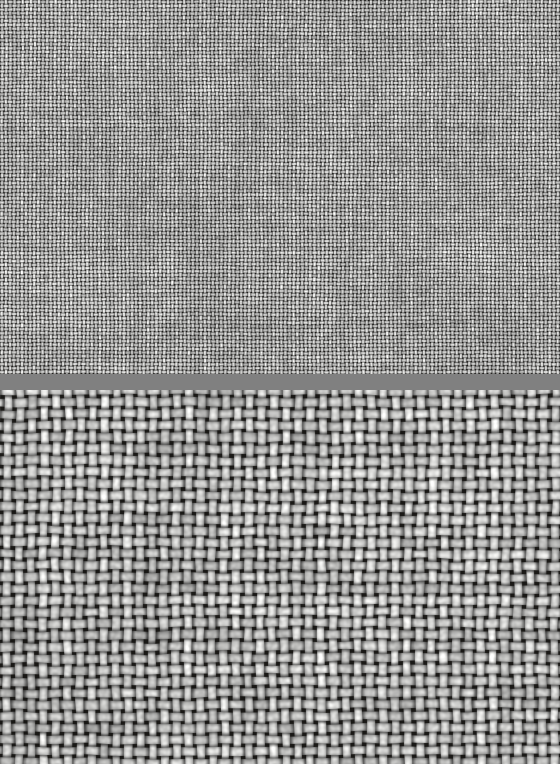
Top: the whole. Bottom: its middle third, enlarged.
This texture is drawn by a WebGL 1 fragment shader. Its source:

```glsl
precision highp float;
// Plain-woven grey cloth with rounded threads, small dark gaps and uneven yarn.

uniform vec2 u_resolution;

const vec2 THREADS = vec2(138.0, 97.0);   // warp threads across, weft threads down
const vec2 HALF_WIDTH = vec2(0.32, 0.35); // of warp and weft, in thread pitches
const vec3 GAP_COLOR = vec3(0.10, 0.095, 0.085);
const vec3 YARN_COLOR = vec3(0.91, 0.91, 0.902);
const float PI = 3.14159;
const int SAMPLES = 3;

float hash(vec2 p) {
  vec3 q = fract(vec3(p.xyx) * 0.1031);
  q += dot(q, q.yzx + 33.33);
  return fract((q.x + q.y) * q.z);
}

vec2 gradient(vec2 cell) {
  float angle = 2.0 * PI * hash(cell);
  return vec2(cos(angle), sin(angle));
}

// Gradient noise, roughly -0.7 to 0.7
float noise(vec2 p) {
  vec2 i = floor(p);
  vec2 f = p - i;
  vec2 u = f * f * f * (f * (f * 6.0 - 15.0) + 10.0);
  vec2 e = vec2(1.0, 0.0);
  float low = mix(dot(gradient(i), f), dot(gradient(i + e), f - e), u.x);
  float high = mix(dot(gradient(i + e.yx), f - e.yx),
                   dot(gradient(i + e.xx), f - e.xx), u.x);
  return mix(low, high, u.y);
}

// One strand within a crossing: x is its brightness, y its coverage.
// side is +1 where the strand passes over, -1 where it passes under.
vec2 strand(float across, float along, float side, float halfWidth, float blur) {
  float lift = side * cos(PI * along);
  float t = across / halfWidth;
  float light = mix(0.42, 0.93, smoothstep(-0.6, 0.7, lift));
  light *= 1.0 - 0.3 * min(t * t, 1.0) - 0.05 * t;
  float cover = 1.0 - smoothstep(halfWidth - blur, halfWidth + blur, abs(across));
  return vec2(light, cover);
}

// Yarn tone: whole-thread shade, slow streaks along it, and each visible stitch
float yarnTone(float thread, float along, float seed) {
  float whole = hash(vec2(thread, seed)) - 0.5;
  float streak = noise(vec2(along * 0.13, thread * 0.73 + seed));
  float stitch = hash(vec2(thread + seed, floor(along))) - 0.5;
  return 1.0 + 0.08 * whole + 0.16 * streak + 0.12 * stitch;
}

// Yarn thickness varies slowly along each thread
float yarnWidth(float base, float thread, float along, float seed) {
  return base * (1.0 + 0.24 * noise(vec2(along * 0.3, thread * 0.61 + seed)));
}

vec3 weave(vec2 p, float blur) {
  vec2 cell = floor(p);
  vec2 f = p - cell - 0.5;
  float side = 2.0 * mod(cell.x + cell.y, 2.0) - 1.0;

  float warpWidth = yarnWidth(HALF_WIDTH.x, cell.x, p.y, 17.3);
  float weftWidth = yarnWidth(HALF_WIDTH.y, cell.y, p.x, 71.9);
  vec2 warp = strand(f.x, f.y, side, warpWidth, blur);
  vec2 weft = strand(f.y, f.x, -side, weftWidth, blur);
  warp.x *= 1.03 * yarnTone(cell.x, p.y, 5.0);
  weft.x *= 0.97 * yarnTone(cell.y, p.x, 143.0);

  // Lower strand over the gap, then upper strand over both
  float isWarpTop = step(0.0, side);
  vec2 lower = mix(warp, weft, isWarpTop);
  vec2 upper = mix(weft, warp, isWarpTop);
  vec3 color = mix(GAP_COLOR, YARN_COLOR * lower.x, lower.y);
  return mix(color, YARN_COLOR * upper.x, upper.y);
}

// Broad unevenness: soft clouds plus faint bands along weft and warp
float mottling(vec2 uv) {
  float clouds = noise(uv * vec2(4.0, 3.0) + 3.0);
  float bands = noise(uv * vec2(3.0, 34.0) + 9.0) + noise(uv * vec2(48.0, 2.0) + 41.0);
  return 0.08 * clouds + 0.07 * bands;
}

vec3 cloth(vec2 uv, float blur) {
  // Slight distortion of the weave
  vec2 drift = vec2(noise(uv * vec2(5.0, 4.0)), noise(uv * vec2(4.0, 5.0) + 31.0));
  vec2 p = uv * THREADS + 0.4 * drift;
  p += 0.14 * vec2(noise(p * 0.35), noise(p * 0.35 + 57.0));

  float grain = noise(p * 2.3 + 11.0);
  return weave(p, blur) * (1.0 + 0.16 * grain + mottling(uv));
}

void main() {
  float blur = clamp(0.25 * THREADS.x / u_resolution.x, 0.03, 0.2);
  vec3 color = vec3(0.0);
  for (int y = 0; y < SAMPLES; y++) {
    for (int x = 0; x < SAMPLES; x++) {
      vec2 offset = (vec2(float(x), float(y)) + 0.5) / float(SAMPLES) - 0.5;
      color += cloth((gl_FragCoord.xy + offset) / u_resolution, blur);
    }
  }
  color /= float(SAMPLES * SAMPLES);
  gl_FragColor = vec4(clamp(color, 0.0, 1.0), 1.0);
}
```
